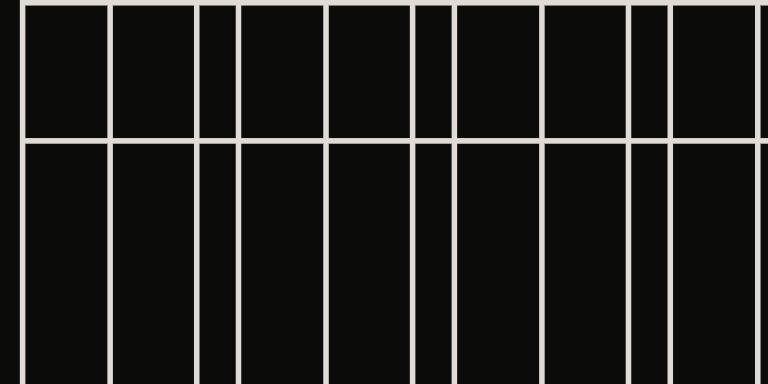
This pattern is drawn by a Shadertoy shader. Its source:

```glsl
// A dark wall divided by pale bars: uprights repeat in groups of two wide
// bays and one narrow bay, crossed by a top rail and a middle rail.
// Each bar is a distance to its centre line, turned into soft coverage.

// All lengths are fractions of the canvas height.
const vec3 PANEL_COLOR = vec3(0.042, 0.042, 0.041);
const vec3 BAR_COLOR = vec3(0.88, 0.86, 0.83);
const float GROUP_START = 0.0589;   // centre of the first upright
const float GROUP_PERIOD = 0.5622;  // width of one group of bays
const float UPRIGHT_OFFSETS[3] = float[3](0.0, 0.2279, 0.4534);
const float UPRIGHT_WIDTH = 0.0144;
const float RAIL_WIDTH = 0.0147;
const float TOP_RAIL_Y = 0.9929;
const float MIDDLE_RAIL_Y = 0.6331;

// Share of a pixel covered by a bar, given the distance to its centre line.
float barCoverage(float dist, float width, float pixel) {
    return clamp((0.5 * width - dist) / pixel + 0.5, 0.0, 1.0);
}

// Distance to the nearest member of an evenly repeated set of lines.
float repeatedLine(float x, float period) {
    return abs(x - period * round(x / period));
}

void mainImage(out vec4 fragColor, in vec2 fragCoord) {
    float pixel = 1.0 / iResolution.y;
    vec2 p = fragCoord * pixel;

    // Uprights, one repeating set for each offset within the group
    float uprightDist = GROUP_PERIOD;
    for (int i = 0; i < 3; i++) {
        float x = p.x - GROUP_START - UPRIGHT_OFFSETS[i];
        uprightDist = min(uprightDist, repeatedLine(x, GROUP_PERIOD));
    }
    float uprights = barCoverage(uprightDist, UPRIGHT_WIDTH, pixel);

    // Horizontal rails
    float railDist = min(abs(p.y - TOP_RAIL_Y), abs(p.y - MIDDLE_RAIL_Y));
    float rails = barCoverage(railDist, RAIL_WIDTH, pixel);

    // The frame begins at the outer edge of the first upright
    float leftEdge = GROUP_START - 0.5 * UPRIGHT_WIDTH;
    float inside = clamp((p.x - leftEdge) / pixel + 0.5, 0.0, 1.0);

    float bars = min(max(uprights, rails), inside);
    fragColor = vec4(mix(PANEL_COLOR, BAR_COLOR, bars), 1.0);
}
```
